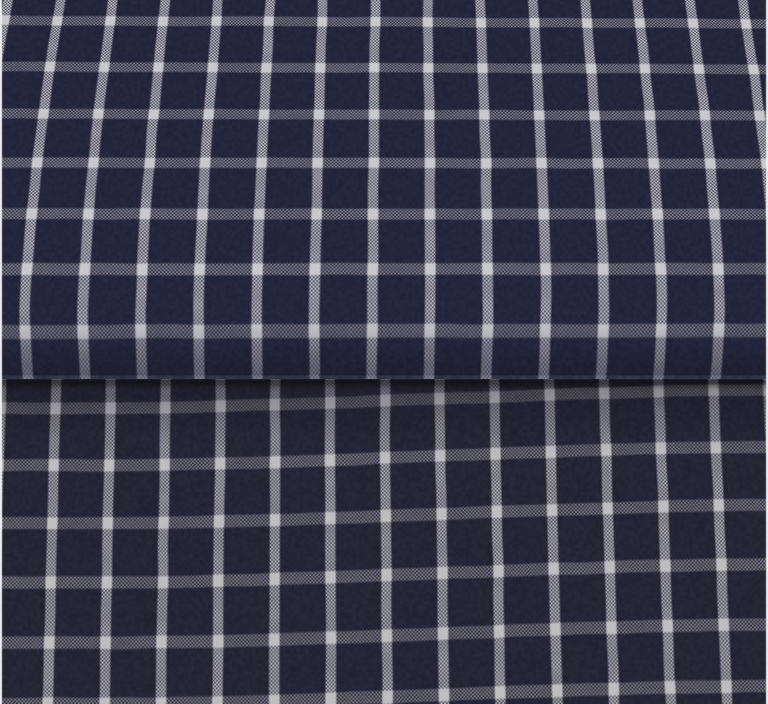
A WebGL 2 fragment shader for this texture:

```glsl
#version 300 es
precision highp float;
// Navy windowpane check cloth, a rolled fold lying over a flat lower layer.
// Each layer bends canvas position into check units (one repeat = 1.0);
// the pale bands, their chequered weave and the fold shading follow from that.

#define FOLD 0.494          // height of the fold, down from the top edge
#define WARP_HALF 0.091     // half width of the upright bands, in repeats
#define WEFT_HALF 0.103     // half width of the level bands, in repeats
#define THREADS 16.0        // weave periods per repeat
#define WARP_COVER 0.60     // share of pale yarn in the upright bands
#define WEFT_COVER 0.31     // share of pale yarn in the level bands
#define GRAIN 0.022         // unevenness of the navy ground
#define PALE vec3(0.79, 0.79, 0.80)
#define NAVY_TOP vec3(0.140, 0.150, 0.232)
#define NAVY_LOW vec3(0.142, 0.148, 0.205)
#define MARGIN 0.0026       // light strip at both sides

uniform vec2 u_resolution;
out vec4 outColor;

const float TAU = 6.2831853;

float hash(vec2 p) {
  vec3 q = fract(vec3(p.xyx) * 0.1031);
  q += dot(q, q.yzx + 33.33);
  return fract((q.x + q.y) * q.z);
}

float noise(vec2 p) {
  vec2 i = floor(p), f = fract(p);
  f = f * f * (3.0 - 2.0 * f);
  return mix(mix(hash(i), hash(i + vec2(1, 0)), f.x),
             mix(hash(i + vec2(0, 1)), hash(i + vec2(1, 1)), f.x), f.y);
}

// Rolled layer: columns narrow and rows crowd together toward the top.
vec2 rolledCloth(vec2 p) {
  float pitch = 0.0754 - 0.02645 * pow(abs(p.y - 0.404) + 1e-5, 1.45);
  float centre = 0.4886 - 0.0097 * p.y;
  float tilt = 0.005 * (p.x - 0.5) * (1.0 - p.y / 0.3);
  float t = p.y - 0.0286 - tilt;
  return vec2((p.x - centre) / pitch, t * (16.82 - t * (0.879 + 9.6 * t)));
}

// Flat layer: columns fan out slightly and rows climb to the right.
vec2 flatCloth(vec2 p) {
  float down = p.y - 0.53;
  float pitch = 0.0715 + 0.0058 * down;
  float centre = 0.5013 + 0.0085 * down;
  float t = p.y - 0.5313 + 0.0241 * smoothstep(0.104, 1.042, p.x);
  return vec2((p.x - centre) / pitch, t * (13.555 - 1.534 * t));
}

// Soft band around every whole number.
float band(float c, float halfWidth, float soft) {
  float d = abs(fract(c + 0.5) - 0.5);
  return 1.0 - smoothstep(halfWidth - soft, halfWidth + soft, d);
}

void main() {
  float pixel = 1.0 / u_resolution.x;
  vec2 p = vec2(gl_FragCoord.x, u_resolution.y - gl_FragCoord.y) * pixel;
  float below = smoothstep(-pixel, pixel, p.y - FOLD);
  bool rolled = p.y < FOLD;
  vec2 check = rolled ? rolledCloth(p) : flatCloth(p);

  // Small irregularities of the bands
  check += 0.018 * (vec2(noise(check * 1.7), noise(check * 1.7 + 40.0)) - 0.5);
  float soft = max(0.026, 13.5 * pixel);
  float warp = band(check.x, WARP_HALF, soft);
  float weft = band(check.y, WEFT_HALF, soft);

  // Light falls off on the roll and recovers away from the fold
  float light = rolled ? 1.0 - 0.42 * smoothstep(0.40, 0.50, p.y)
                       : mix(0.62, 0.93, smoothstep(0.0, 0.11, p.y - FOLD));

  // Chequered weave inside the bands, solid yarn where they cross
  vec2 thread = check * THREADS * TAU;
  float weave = sin(thread.x) * sin(thread.y);
  weave *= smoothstep(200.0, 450.0, u_resolution.x) * light;
  float yarn = 0.94 + 0.12 * noise(check * vec2(3.0, 5.0) + 17.0);
  float warpCover = (WARP_COVER + 0.27 * weave) * yarn;
  float weftCover = (WEFT_COVER + 0.20 * weave) * yarn;
  float cover = mix(mix(weft * weftCover, warpCover, warp), 1.0, warp * weft);

  // Ground with fine grain
  vec3 navy = mix(NAVY_TOP, NAVY_LOW, below);
  navy += GRAIN * (noise(p * 260.0) - 0.5);
  navy *= mix(0.84, 1.0, smoothstep(0.55, 0.9, light));
  vec3 color = mix(navy, PALE, cover * light);

  // Frayed light lip of the fold and the narrow shadow under it
  float lip = smoothstep(0.0045, 0.001, abs(p.y - FOLD + 0.002)) * (1.0 - below);
  color += 0.10 * lip * (0.6 + 0.4 * noise(vec2(p.x * 160.0, 3.0)));
  float shadow = below * (1.0 - smoothstep(0.003, 0.016, p.y - FOLD));
  color *= 1.0 - 0.4 * shadow;

  // Light side strips
  float side = min(p.x, 1.0 - p.x);
  color = mix(vec3(0.93), color, smoothstep(MARGIN - pixel, MARGIN + pixel, side));
  outColor = vec4(color, 1.0);
}
```
